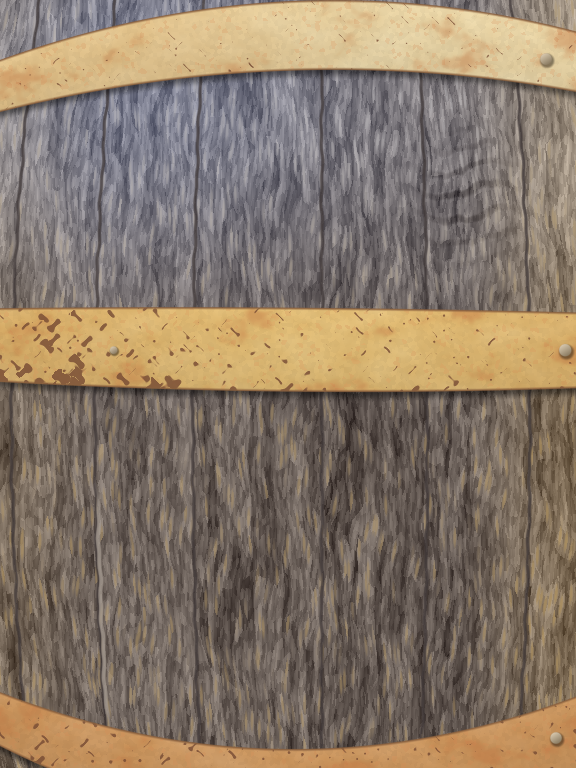
Give the GLSL for this texture, as a Shadertoy shader.

```glsl
// Weathered barrel: bulging oak staves crossed by three curved, rusting brass hoops.
// Stretched cellular noise makes the wood fibres and rust; layered sines bend the
// grain and stain the metal, while parabolas give the hoop edges.

const float ASPECT = 0.75;
const float SEAMS[6] = float[6](0.020, 0.165, 0.335, 0.559, 0.742, 0.920);

vec2 hash2(vec2 p) {
    vec2 q = vec2(dot(p, vec2(127.1, 311.7)), dot(p, vec2(269.5, 183.3)));
    return fract(sin(q) * 43758.55);
}

// x: distance to the nearest cell point, y: random value of that cell
vec2 cellular(vec2 p) {
    vec2 cell = floor(p), f = fract(p), best = vec2(9.0, 0.0);
    for (int j = -1; j <= 1; j++)
    for (int i = -1; i <= 1; i++) {
        vec2 o = vec2(i, j);
        vec2 h = hash2(cell + o);
        float d = length(o + h - f);
        if (d < best.x) best = vec2(d, hash2(cell + o + 37.0).x);
    }
    return best;
}

// Broad, smooth variation in about -1..1
float layeredSines(vec2 p) {
    float sum = 0.0, amp = 0.5;
    for (int i = 0; i < 4; i++) {
        sum += amp * sin(p.x + 1.7 * sin(p.y)) * cos(p.y + 1.3 * sin(p.x * 0.8));
        p = mat2(1.5, 1.1, -1.1, 1.5) * p + 2.3;
        amp *= 0.6;
    }
    return sum;
}

float parabola(float x, float centre, float base, float bend) {
    return base + bend * (x - centre) * (x - centre);
}

float softBox(vec2 p, vec2 centre, vec2 radius) {
    vec2 d = (p - centre) / radius;
    return exp(-dot(d, d));
}

vec3 wood(vec2 uv, float px) {
    // Staves narrow away from the belly of the barrel
    float bulge = 1.0 - 0.3 * (uv.y - 0.45) * (uv.y - 0.45);
    float w = 0.55 + (uv.x - 0.55) / bulge;
    float stave = 0.0, seam = 1.0;
    float ragged = 0.0012 * sin(uv.y * 70.0) + 0.0008 * sin(uv.y * 173.0);
    for (int i = 0; i < 6; i++) {
        stave += step(SEAMS[i], w + ragged);
        seam = min(seam, abs(w + ragged - SEAMS[i]));
    }
    float tint = hash2(vec2(stave, 4.0)).x - 0.5;

    // Fibres at three scales
    float top = smoothstep(0.38, 0.85, uv.y);
    float wobble = 0.004 * sin(uv.y * 23.0 + w * 17.0 + stave) + 0.0016 * sin(uv.y * 71.0 + w * 40.0);
    vec2 g = vec2(w + wobble, uv.y + stave * 3.1);
    vec2 coarse = cellular(g * vec2(75.0, 9.0));
    vec2 fibre = cellular(g * vec2(125.0, 26.0));
    vec2 fine = cellular(g * vec2(230.0, 75.0));
    float patches = layeredSines(vec2(w * 19.0, uv.y * 13.0));
    float tone = 0.14 * (coarse.y - 0.5) + 0.13 * (fibre.y - 0.5) + 0.13 * (fine.y - 0.5)
               + 0.05 * patches + 0.05 * tint - 0.12 * (fibre.x - 0.45);

    // Light: cool above, brown below, straw coloured toward the sides
    vec3 col = mix(vec3(0.405, 0.363, 0.338), vec3(0.50, 0.475, 0.475), top);
    float side = smoothstep(0.78, 1.0, uv.x) + 0.5 * smoothstep(0.2, 0.0, uv.x);
    col += side * vec3(0.13, 0.10, 0.035);
    col += 0.07 * vec3(-0.5, 0.0, 1.0) * softBox(uv, vec2(0.25, 0.9), vec2(0.4, 0.25));
    col += tone * vec3(1.0, 0.98, 0.93);

    // Raised splinters catch the light
    float fleck = smoothstep(0.62, 0.9, fibre.y + 0.12 * patches) * smoothstep(0.48, 0.15, fibre.x);
    vec3 fleckColour = mix(vec3(0.66, 0.55, 0.36), vec3(0.70, 0.69, 0.70), top * (1.0 - 0.7 * clamp(side, 0.0, 1.0)));
    col = mix(col, fleckColour, fleck * (0.5 + 0.3 * clamp(side, 0.0, 1.0)));

    // Cross ripples in one upper stave
    float ripple = sin(uv.y * 220.0 + 2.5 * sin(w * 34.0) + 3.0 * patches);
    col -= 0.13 * smoothstep(0.3, 1.0, ripple) * softBox(uv, vec2(0.81, 0.745), vec2(0.075, 0.07));

    // Dark joints, with one pale split low on the left
    col = mix(col, vec3(0.25, 0.22, 0.22), 0.75 * (1.0 - smoothstep(0.001, 0.0035 + px, seam)));
    float split = 1.0 - smoothstep(0.002, 0.004 + px, abs(w - 0.169 + ragged));
    split *= smoothstep(0.05, 0.08, uv.y) * smoothstep(0.39, 0.33, uv.y);
    return mix(col, vec3(0.66, 0.62, 0.58), 0.7 * split);
}

// Lays one hoop, its rim and its cast shadow over the wood
vec3 hoop(vec3 under, vec2 uv, float lo, float hi, vec3 brass, float wear, float px) {
    vec2 p = uv * vec2(ASPECT, 1.0);
    float t = clamp((uv.y - lo) / (hi - lo), 0.0, 1.0);
    float shade = smoothstep(-0.014, 0.0, uv.y - lo) * step(uv.y, lo + px);
    under *= 1.0 - 0.45 * shade;
    float stain = layeredSines(p * vec2(25.0, 38.0));
    vec2 grit = cellular(p * 190.0);
    vec3 col = brass * (0.96 + 0.07 * t + 0.05 * (grit.y - 0.5));
    col += stain * vec3(0.025, 0.04, 0.055);
    col = mix(col, vec3(0.77, 0.48, 0.29), 0.4 * smoothstep(0.15, 0.7, -stain) + 0.2 * step(0.91, grit.y));

    // Rust gathers on the lower rim and in worn places
    vec2 spot = cellular(p * 62.0 + 0.25 * sin(p.yx * 310.0));
    float edgeWear = 0.1 + wear * (0.3 + 0.7 * exp(-4.5 * t));
    float radius = edgeWear * spot.y * spot.y * 0.85;
    float rust = smoothstep(0.0, 0.14, radius - spot.x + 0.03);
    col = mix(col, vec3(0.46, 0.29, 0.20), 0.8 * rust);
    float rim = min(uv.y - lo, hi - uv.y);
    col = mix(vec3(0.53, 0.37, 0.24), col, smoothstep(0.0, 0.004, rim));
    return mix(under, col, smoothstep(-px, px, rim));
}

vec3 rivet(vec3 under, vec2 p, vec2 centre, float radius, float px) {
    vec2 d = (p - centre) / radius;
    float r = length(d);
    vec3 head = vec3(0.69, 0.63, 0.53) + 0.16 * dot(d, vec2(-0.5, 0.8));
    under *= 1.0 - 0.4 * (1.0 - smoothstep(0.9, 1.5, length(d + vec2(-0.2, 0.3))));
    return mix(under, head, 1.0 - smoothstep(1.0 - px / radius, 1.0 + px / radius, r));
}

void mainImage(out vec4 fragColor, in vec2 fragCoord) {
    vec2 uv = fragCoord / iResolution.xy;
    vec2 p = uv * vec2(ASPECT, 1.0);
    float px = 0.8 / iResolution.y;
    vec3 col = wood(uv, px);

    // Upper, middle and lower hoops
    vec3 upperBrass = mix(vec3(0.86, 0.74, 0.53), vec3(0.89, 0.81, 0.63), smoothstep(0.2, 0.75, uv.x));
    col = hoop(col, uv, parabola(uv.x, 0.58, 0.909, -0.163), parabola(uv.x, 0.58, 1.0, -0.232), upperBrass, 0.12, px);
    float leftWear = 0.35 + 0.65 * smoothstep(0.65, 0.1, uv.x) + 0.6 * softBox(uv, vec2(0.12, 0.55), vec2(0.07, 0.05));
    vec3 middleBrass = mix(vec3(0.82, 0.66, 0.40), vec3(0.86, 0.72, 0.45), softBox(uv, vec2(0.55, 0.55), vec2(0.4, 0.2)));
    col = hoop(col, uv, parabola(uv.x, 0.62, 0.4896, 0.034), parabola(uv.x, 0.3, 0.600, -0.014), middleBrass, leftWear, px);
    float lowestEdge = parabola(uv.x, 0.51, -0.06, 0.34) - 0.03 * uv.x;
    col = hoop(col, uv, lowestEdge, parabola(uv.x, 0.51, 0.0247, 0.285), vec3(0.77, 0.57, 0.36), 0.6, px);

    col = rivet(col, p, vec2(0.711, 0.923), 0.0075, px);
    col = rivet(col, p, vec2(0.736, 0.544), 0.0080, px);
    col = rivet(col, p, vec2(0.148, 0.544), 0.0050, px);
    col = rivet(col, p, vec2(0.724, 0.039), 0.0075, px);
    fragColor = vec4(clamp(col, 0.0, 1.0), 1.0);
}
```
